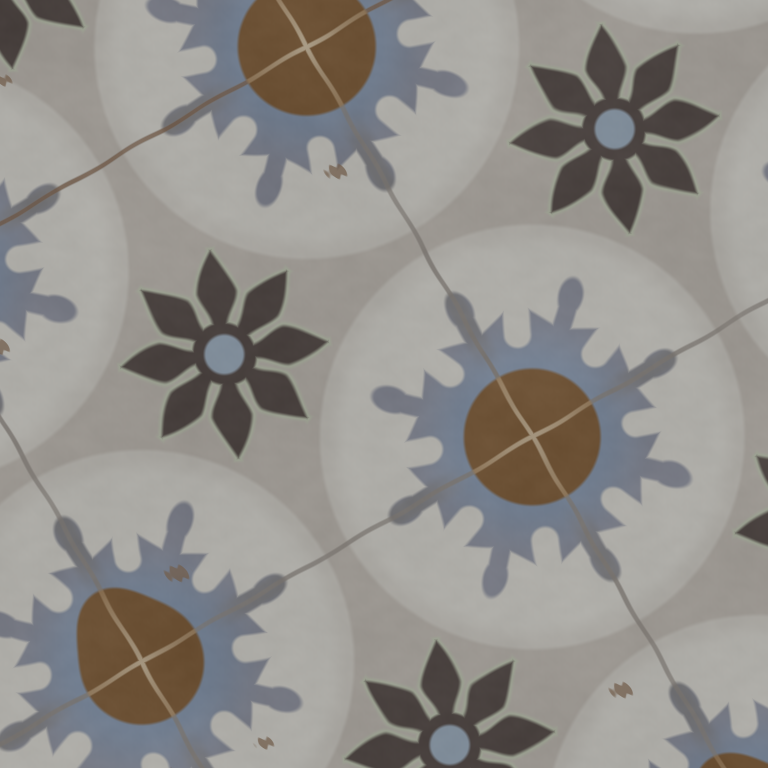
Give the GLSL for this pattern, as a Shadertoy shader.

```glsl
// Worn cement tiles on a tilted square lattice: pale discs with eight-armed blue
// stars and brown hearts, dark eight-petal flowers in the gaps, thin grout seams.
// Shapes are distance fields folded into one sector; wear uses cells and sines.

const float PI = 3.14159265;
const float TILE = 0.587;

float hash(vec2 p) {
    return fract(sin(dot(p, vec2(127.1, 311.7))) * 4375.85);
}

// Layered sines, roughly -1 to 1
float mottle(vec2 p) {
    float sum = 0.0, amp = 0.5;
    for (int i = 0; i < 4; i++) {
        sum += amp * sin(p.x + 1.7 * sin(p.y)) * cos(p.y * 1.1 - p.x * 0.4);
        p = mat2(1.5, 1.2, -1.2, 1.5) * p + 2.3;
        amp *= 0.6;
    }
    return sum;
}

// Sparse irregular chips, at most one per cell
float chipDist(vec2 p) {
    vec2 id = floor(p), f = fract(p);
    vec2 spot = 0.3 + 0.4 * vec2(hash(id + 3.1), hash(id + 8.7));
    float size = hash(id) > 0.9 ? 0.05 + 0.06 * hash(id + 5.0) : -1.0;
    vec2 d = f - spot;
    return length(d * vec2(0.8, 1.3)) - size + 0.025 * sin(d.x * 55.0 + d.y * 38.0);
}

// Fold the plane into half of one of eight sectors
vec2 foldEight(vec2 p, float turn) {
    float a = mod(atan(p.y, p.x) - turn + PI / 8.0, PI / 4.0) - PI / 8.0;
    return length(p) * vec2(cos(a), abs(sin(a)));
}

float starDist(vec2 p) {
    vec2 h = foldEight(p, 0.0);
    vec2 slotDir = vec2(cos(PI / 8.0), sin(PI / 8.0));
    float slot = length(h - slotDir * max(dot(h, slotDir), 0.135)) - 0.0175;
    float body = max(h.x - 0.148 - 0.22 * h.y, -slot);
    float neck = max(h.x - 0.19, h.y - 0.0125);
    float tip = (length((h - vec2(0.190, 0.0)) / vec2(0.025, 0.0165)) - 1.0) * 0.0165;
    return min(body, min(neck, tip));
}

float flowerDist(vec2 p) {
    vec2 h = foldEight(p, PI / 8.0);
    float swell = mix(0.009, 0.026, smoothstep(0.036, 0.084, h.x));
    float taper = 1.0 - pow(clamp((h.x - 0.080) / 0.056, 0.0, 1.0), 1.4);
    float petal = max((h.y - swell * taper) * 0.8, h.x - 0.136);
    return min(petal, length(p) - 0.041);
}

void mainImage(out vec4 fragColor, in vec2 fragCoord) {
    vec2 p = fragCoord / iResolution.y;
    float soft = max(0.0028, 1.0 / iResolution.y);

    // Tilted lattice: star cells on lattice points, flowers between them
    vec2 axis = vec2(cos(PI / 6.0), sin(PI / 6.0));
    vec2 rel = p - vec2(0.693, 0.431);
    vec2 grid = vec2(dot(rel, axis), dot(rel, vec2(-axis.y, axis.x))) / TILE;
    vec2 cell = round(grid);
    vec2 q = (grid - cell) * TILE;
    vec2 g = (fract(grid) - 0.5) * TILE;
    float r = length(q);
    float cloud = mottle(p * 9.0);
    vec2 wobble = 0.0012 * vec2(sin(p.y * 70.0) + cloud, sin(p.x * 63.0) + cloud);

    // Ground and pale disc with a dimmer rim
    vec3 col = vec3(0.605, 0.588, 0.565) + 0.018 * cloud;
    float disc = 0.65 * smoothstep(0.280, 0.273, r) + 0.35 * smoothstep(0.272, 0.240, r);
    col = mix(col, vec3(0.68, 0.675, 0.655) + 0.012 * cloud, disc);

    // Blue star, greyer towards its tips
    float star = starDist(q + wobble);
    vec3 blue = mix(vec3(0.44, 0.49, 0.56), vec3(0.46, 0.47, 0.51), smoothstep(0.08, 0.17, r));
    float onSeam = smoothstep(0.022, 0.006, min(abs(q.x), abs(q.y)));
    blue = mix(blue, vec3(0.44, 0.44, 0.45), onSeam * smoothstep(0.09, 0.18, r));
    col = mix(col, blue + 0.03 * cloud, smoothstep(soft, -soft, star));

    // Flower with a thin pale green fringe and a blue eye
    float flower = flowerDist(g + wobble);
    float fringe = smoothstep(0.007, 0.001, flower);
    col = mix(col, vec3(0.61, 0.66, 0.57), 0.6 * fringe);
    col = mix(col, vec3(0.285, 0.255, 0.245) + 0.02 * cloud, smoothstep(soft, -soft, flower));
    col = mix(col, vec3(0.50, 0.55, 0.60), smoothstep(soft, -soft, length(g) - 0.026));

    // Brown heart, some of them egg shaped
    float egg = mod(cell.x + cell.y, 3.0) == 2.0 ? 1.0 : 0.0;
    float point = pow(max(0.0, dot(q / max(r, 0.001), vec2(-0.1, 0.995))), 6.0);
    float heart = r - mix(0.089 + 0.002 * hash(cell), 0.081 + 0.028 * point, egg);
    float inHeart = smoothstep(soft, -soft, heart);
    col = mix(col, vec3(0.42, 0.315, 0.205) + 0.025 * cloud, inHeart);

    // Grout seams: brown or grey outside, light across the hearts
    vec2 seam = smoothstep(0.0045, 0.0015, abs(q + wobble));
    vec3 grout = mix(vec3(0.47, 0.45, 0.43), vec3(0.43, 0.34, 0.27), seam.y * mod(cell.y, 2.0));
    grout = mix(grout, mix(vec3(0.72, 0.68, 0.60), vec3(0.58, 0.49, 0.38), r / 0.09), inHeart);
    col = mix(col, grout, max(seam.x, seam.y) * (0.75 + 0.2 * cloud));

    // Chips and fine grain
    float chip = smoothstep(0.03, -0.01, chipDist(p * 9.0 + 0.4));
    col = mix(col, vec3(0.45, 0.37, 0.30), 0.75 * chip);
    col += 0.010 * mottle(p * 75.0);
    fragColor = vec4(col, 1.0);
}
```
